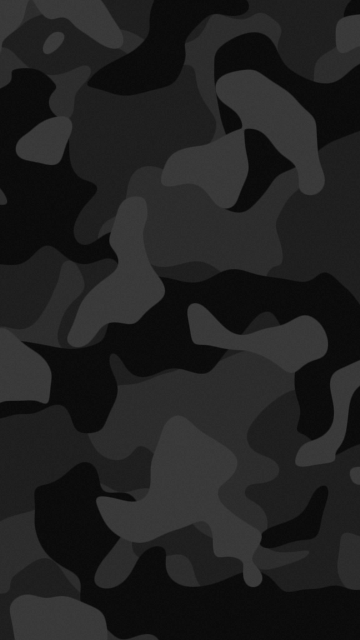
A Shadertoy shader for this pattern:

```glsl
#define BLACK vec3(0.045)
#define DARK vec3(0.12)
#define MID vec3(0.174)
#define LIGHT vec3(0.226)
#define BLOB_FREQ 2.2       // blob repeats per canvas width
#define STRETCH 1.25        // horizontal elongation of the blobs
#define WARP_FREQ 3.8
#define WARP_AMOUNT 0.027
#define GRAIN 0.012
#define WAVES 14

const float TAU = 6.2831853;

float hash(vec2 p) {
    vec3 q = fract(p.xyx * vec3(0.1031, 0.1030, 0.0973));
    q += dot(q, q.yzx + 33.33);
    return fract((q.x + q.y) * q.z);
}

// Sum of plane waves in many directions, scaled to unit variance
float waveNoise(vec2 p, float seed) {
    float sum = 0.0, power = 0.0;
    for (int i = 0; i < WAVES; i++) {
        float k = float(i);
        float angle = 2.39996 * k + seed;
        float freq = mix(0.6, 1.8, k / float(WAVES - 1));
        float amp = 1.0 / freq;
        float phase = TAU * hash(vec2(k + 1.7, seed * 7.3));
        vec2 dir = vec2(cos(angle), sin(angle));
        sum += amp * sin(TAU * freq * dot(dir, p) + phase);
        power += 0.5 * amp * amp;
    }
    return sum * inversesqrt(power);
}

// Coverage of one camouflage layer; a higher level leaves fewer blobs
float blobs(vec2 p, float scale, float level, float seed) {
    vec2 w = p * WARP_FREQ;
    vec2 bend = vec2(waveNoise(w, seed + 11.0), waveNoise(w, seed + 23.0));
    vec2 q = (p + WARP_AMOUNT * bend) * vec2(1.0, STRETCH);
    float field = waveNoise(q * BLOB_FREQ * scale, seed) - level;
    float edge = 0.8 * max(fwidth(field), 1e-4);
    return smoothstep(-edge, edge, field);
}

void mainImage(out vec4 fragColor, in vec2 fragCoord) {
    vec2 p = fragCoord / iResolution.x;

    // Stacked layers, from the ground up
    vec3 color = DARK;
    color = mix(color, MID, blobs(p, 1.0, 0.22, 3.0));
    color = mix(color, BLACK, blobs(p, 0.85, 0.28, 8.0));
    color = mix(color, LIGHT, blobs(p, 1.05, 0.77, 15.0));

    // Faint cloth grain
    color += GRAIN * (hash(floor(p * 288.0)) - 0.5);

    fragColor = vec4(color, 1.0);
}
```
